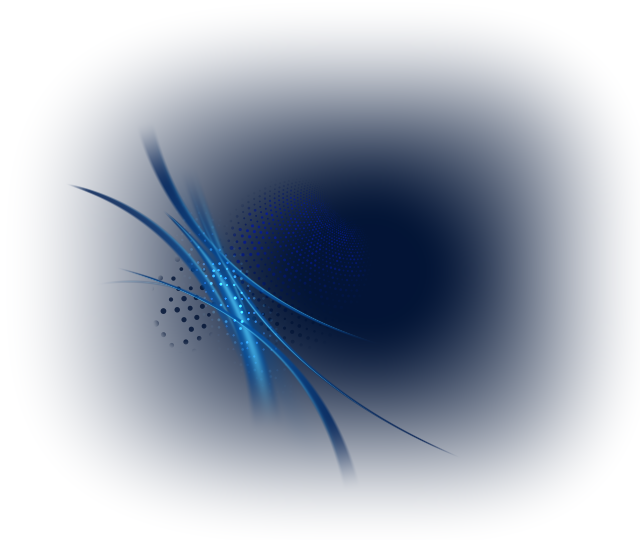
This background is drawn by a Shadertoy shader. Its source:

```glsl
// Glowing blue ribbons and halftone dots over a navy cloud fading to white.

const vec3 NAVY = vec3(0.01, 0.08, 0.21);
const vec3 BLUE = vec3(0.03, 0.32, 0.62);
const vec3 CYAN = vec3(0.30, 0.78, 0.98);
const vec2 CORE = vec2(0.448, 0.425);   // hottest point of the ribbons

float hash(vec2 p) {
    return fract(sin(dot(p, vec2(127.1, 311.7))) * 43758.5);
}

// Navy cloud: an ellipse that turns into a rounded box further out
vec3 cloud(vec2 p) {
    vec2 q = p - vec2(0.687, 0.498);
    q = abs(q) / vec2(q.x < 0.0 ? 0.617 : 0.478, q.y < 0.0 ? 0.463 : 0.455);
    float n = 2.0 + 1.1 * smoothstep(0.3, 0.9, length(q));
    float radius = pow(pow(q.x, n) + pow(q.y, n), 1.0 / n);
    return mix(NAVY, vec3(1.0), smoothstep(0.18, 1.12, radius));
}

// Signed offset from a quadratic curve and the parameter of the nearest point
vec2 curveCoords(vec2 p, vec2 a, vec2 b, vec2 c) {
    float t = clamp(dot(p - a, c - a) / dot(c - a, c - a), 0.0, 1.0);
    vec2 offset, tangent;
    for (int i = 0; i < 6; i++) {
        offset = p - mix(mix(a, b, t), mix(b, c, t), t);
        tangent = 2.0 * mix(b - a, c - b, t);
        if (i < 5) t = clamp(t + dot(offset, tangent) / dot(tangent, tangent), 0.0, 1.0);
    }
    float side = tangent.x * offset.y - tangent.y * offset.x;
    return vec2(side < 0.0 ? -length(offset) : length(offset), t);
}

// width: half widths at start, middle, end; fade: lengths of the faded ends;
// rim: place of the highlight across the ribbon, from -1 to 1
vec3 ribbon(vec3 base, vec2 p, vec2 a, vec2 b, vec2 c,
            vec3 width, vec2 fade, float rim, float opacity) {
    float px = 1.0 / iResolution.y;
    vec2 st = curveCoords(p, a, b, c);
    float w = mix(mix(width.x, width.y, st.y), mix(width.y, width.z, st.y), st.y);
    float cover = 1.0 - smoothstep(w * 0.6 - px * 0.5, w + px, abs(st.x));
    cover *= smoothstep(0.0, fade.x, st.y) * smoothstep(0.0, fade.y, 1.0 - st.y);

    vec2 q = p - CORE;
    float heat = exp(-22.0 * dot(q, q));
    float across = (st.x / max(w, px) - rim) / 0.4;
    vec3 tone = mix(NAVY + vec3(0.01, 0.04, 0.10), BLUE, heat);
    tone = mix(tone, CYAN, 0.85 * heat * exp(-across * across));
    return mix(base, tone, cover * opacity);
}

// Log-polar halftone: dots grow away from the upper right
vec3 halftone(vec3 base, vec2 p) {
    float px = 1.0 / iResolution.y;
    vec2 q = p - vec2(0.656, 0.637);
    float r = max(length(q), 0.001);
    float pitch = r * 6.28318 / 110.0;
    vec2 g = vec2(log(r), atan(q.y, q.x)) * 110.0 / 6.28318;
    g.y += 0.5 * mod(floor(g.x), 2.0);
    float rnd = hash(floor(g));
    float d = length(fract(g) - 0.5) * pitch - pitch * (0.12 + 0.12 * rnd);
    float dots = 1.0 - smoothstep(-0.5 * px, 0.8 * px, d);

    float field = 1.0 - smoothstep(0.7, 1.05, length((p - vec2(0.548, 0.509)) / vec2(0.15, 0.16)));
    float cluster = 1.0 - smoothstep(0.75, 1.1, length((p - vec2(0.343, 0.437)) / vec2(0.06, 0.085)));
    float mask = max(field, cluster * step(0.3, rnd)) * smoothstep(0.03, 0.08, r);
    float vivid = field * smoothstep(0.40, 0.58, p.y) * (0.4 + 0.6 * rnd);
    return mix(base, mix(NAVY, vec3(0.02, 0.10, 0.62), vivid), dots * mask * 0.85);
}

// Scattered sparks along the bright band
vec3 sparkles(vec2 p) {
    vec2 q = p - vec2(0.43, 0.45);
    vec2 band = vec2(dot(q, vec2(0.48, -0.88)), dot(q, vec2(0.88, 0.48)));
    float mask = exp(-dot(band * band, vec2(110.0, 900.0)));
    vec2 id = floor(p * 75.0);
    float rnd = hash(id + 7.0);
    vec2 spot = 0.3 + 0.4 * vec2(hash(id), hash(id + 31.0));
    float d = length(fract(p * 75.0) - spot);
    float spark = 1.0 - smoothstep(0.08, 0.13 + 0.17 * rnd, d);
    return mix(vec3(0.0, 0.15, 0.7), CYAN, rnd) * spark * mask * step(0.35, rnd);
}

void mainImage(out vec4 fragColor, in vec2 fragCoord) {
    // Height is one unit; the width follows a 32:27 frame
    vec2 p = fragCoord / iResolution.xy * vec2(32.0 / 27.0, 1.0);
    vec3 col = halftone(cloud(p), p);

    // Soft blue body behind the ribbons
    vec2 q = p - vec2(0.44, 0.44);
    vec2 body = vec2(dot(q, vec2(0.45, -0.89)), dot(q, vec2(0.89, 0.45)));
    col = mix(col, BLUE * 0.85, 0.8 * exp(-dot(body * body, vec2(45.0, 1700.0))));

    // Faint hair, then ribbons from back to front
    col = ribbon(col, p, vec2(0.174, 0.472), vec2(0.309, 0.498), vec2(0.424, 0.421),
                 vec3(0.001, 0.003, 0.001), vec2(0.3), 0.0, 0.22);
    col = ribbon(col, p, vec2(0.343, 0.699), vec2(0.40, 0.53), vec2(0.463, 0.40),
                 vec3(0.018, 0.012, 0.004), vec2(0.5, 0.2), 0.5, 0.5);
    col = ribbon(col, p, vec2(0.120, 0.660), vec2(0.372, 0.596), vec2(0.463, 0.298),
                 vec3(0.0005, 0.014, 0.008), vec2(0.1, 0.35), 0.8, 0.85);
    col = ribbon(col, p, vec2(0.301, 0.611), vec2(0.465, 0.469), vec2(0.497, 0.198),
                 vec3(0.001, 0.012, 0.034), vec2(0.08, 0.3), 0.15, 0.88);
    col = ribbon(col, p, vec2(0.267, 0.776), vec2(0.344, 0.468), vec2(0.710, 0.360),
                 vec3(0.018, 0.003, 0.0006), vec2(0.22, 0.15), 0.8, 0.92);
    col = ribbon(col, p, vec2(0.653, 0.090), vec2(0.586, 0.407), vec2(0.213, 0.505),
                 vec3(0.017, 0.003, 0.0008), vec2(0.25, 0.1), 0.8, 0.92);
    col = ribbon(col, p, vec2(0.856, 0.151), vec2(0.434, 0.326), vec2(0.343, 0.699),
                 vec3(0.0006, 0.002, 0.009), vec2(0.1, 0.5), 0.4, 0.9);

    fragColor = vec4(clamp(col + sparkles(p), 0.0, 1.0), 1.0);
}
```
